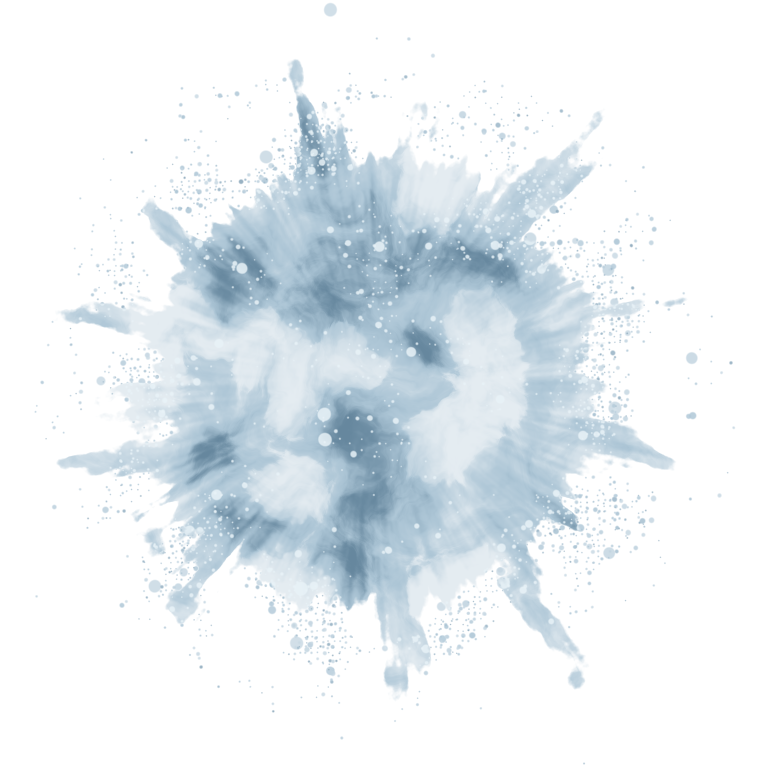
This background is drawn by a WebGL 2 fragment shader. Its source:

```glsl
#version 300 es
precision highp float;
// A burst of pale blue liquid on white: tapered jets and a ragged disc form
// the outline, soft pools of light and shade fill it, warped by gradient
// noise, and hashed grids scatter droplets over and around it.
uniform vec2 u_resolution;
out vec4 fragColor;

const vec2 CENTER = vec2(0.488, 0.5);

vec2 hash2(vec2 p) {
  vec3 q = fract(p.xyx * vec3(0.1031, 0.1030, 0.0973));
  q += dot(q, q.yzx + 33.33);
  return fract((q.xx + q.yz) * q.zy);
}

// Gradient noise, roughly -0.6 to 0.6
float corner(vec2 cell, vec2 offset) {
  float a = 6.2832 * hash2(cell).x;
  return dot(vec2(cos(a), sin(a)), offset);
}

float noise(vec2 p) {
  p += 50.0;
  vec2 i = floor(p), f = fract(p), e = vec2(1, 0);
  vec2 u = f * f * f * (f * (f * 6.0 - 15.0) + 10.0);
  return mix(mix(corner(i, f), corner(i + e, f - e), u.x),
             mix(corner(i + e.yx, f - e.yx), corner(i + 1.0, f - 1.0), u.x), u.y);
}

float fbm(vec2 p) {
  float sum = 0.0, amp = 0.6;
  for (int i = 0; i < 5; i++) {
    sum += amp * noise(p);
    p = mat2(1.6, 1.2, -1.2, 1.6) * p + 3.7;
    amp *= 0.5;
  }
  return sum;
}

// Signed distance to the disc and its jets (tip x, tip y, root width)
float splashDistance(vec2 p) {
  vec3 jets[13] = vec3[13](
    vec3(0.39, 0.91, 0.14), vec3(0.547, 0.86, 0.06), vec3(0.775, 0.845, 0.11),
    vec3(0.86, 0.62, 0.07), vec3(0.865, 0.40, 0.13), vec3(0.75, 0.125, 0.06),
    vec3(0.527, 0.09, 0.13), vec3(0.225, 0.21, 0.12), vec3(0.15, 0.28, 0.11),
    vec3(0.095, 0.39, 0.10), vec3(0.125, 0.472, 0.09), vec3(0.08, 0.61, 0.10),
    vec3(0.19, 0.72, 0.11));
  vec2 q = p - CENTER;
  float d = length(q) - 0.288;
  for (int i = 0; i < 13; i++) {
    vec2 axis = jets[i].xy - CENTER;
    float h = clamp(dot(q, axis) / dot(axis, axis), 0.0, 1.0);
    d = min(d, length(q - axis * h) - jets[i].z * (1.0 - h));
  }
  float hole = 0.027 - length((p - vec2(0.208, 0.327)) * vec2(0.8, 1.4));
  return max(d, hole);
}

// Sum of soft round pools (x, y, radius)
float pools(vec2 p, vec3 list[12]) {
  float sum = 0.0;
  for (int i = 0; i < 12; i++) {
    vec2 q = (p - list[i].xy) / list[i].z;
    sum += exp(-dot(q, q));
  }
  return sum;
}

// Droplet coverage and a random shade, from one grid of n cells
vec2 droplets(vec2 p, float n, float pixel) {
  vec2 cell = floor(p * n);
  vec2 rnd = hash2(cell + n), place = 0.3 + 0.4 * hash2(cell + n + 71.0);
  vec2 q = (cell + place) / n;
  float r = length(q - CENTER);
  float rim = 0.75 * exp(-pow((r - 0.32) / 0.065, 2.0));
  float heart = 0.3 * exp(-dot(q - vec2(0.5, 0.56), q - vec2(0.5, 0.56)) / 0.025);
  float chance = (rim + heart) * smoothstep(-0.25, 0.35, noise(q * 11.0));
  float radius = 0.08 + 0.16 * rnd.y * rnd.y;
  float blur = max(pixel * n, 0.03);
  float cover = smoothstep(blur, -blur, length(fract(p * n) - place) - radius);
  return vec2(cover * step(rnd.x, chance), rnd.y);
}

// Slate through pale blue to milk
vec3 liquid(float t) {
  vec3 c = mix(vec3(0.40, 0.53, 0.62), vec3(0.67, 0.77, 0.835), smoothstep(0.0, 0.45, t));
  return mix(c, vec3(0.895, 0.925, 0.945), smoothstep(0.35, 1.0, t));
}

void main() {
  float pixel = 1.0 / min(u_resolution.x, u_resolution.y);
  vec2 p = (gl_FragCoord.xy - 0.5 * u_resolution) * pixel + 0.5;
  vec2 q = p - CENTER;
  float r = length(q);
  vec2 dir = q / max(r, 0.001);
  vec2 swirl = vec2(fbm(p * 8.0), fbm(p * 8.0 + 19.0));
  float streak = noise(dir * 15.0 + q * 6.0 + swirl) + 0.5 * noise(dir * 34.0 + q * 9.0);

  // Ragged outline
  float d = splashDistance(p + 0.035 * swirl) + 0.045 * fbm(p * 19.0) + 0.03 * streak;
  float body = smoothstep(0.004 + pixel, -0.004 - pixel, d);

  // Pools of shade and of milky light
  vec3 shade[12] = vec3[12](
    vec3(0.30, 0.64, 0.065), vec3(0.495, 0.68, 0.07), vec3(0.625, 0.65, 0.06),
    vec3(0.436, 0.58, 0.055), vec3(0.553, 0.55, 0.035), vec3(0.456, 0.44, 0.05),
    vec3(0.50, 0.375, 0.055), vec3(0.45, 0.264, 0.065), vec3(0.716, 0.303, 0.05),
    vec3(0.28, 0.41, 0.05), vec3(0.32, 0.297, 0.05), vec3(0.40, 0.82, 0.06));
  vec3 light[12] = vec3[12](
    vec3(0.635, 0.49, 0.065), vec3(0.57, 0.42, 0.05), vec3(0.46, 0.525, 0.045),
    vec3(0.385, 0.48, 0.04), vec3(0.573, 0.755, 0.06), vec3(0.22, 0.575, 0.06),
    vec3(0.33, 0.55, 0.05), vec3(0.64, 0.57, 0.045), vec3(0.36, 0.22, 0.06),
    vec3(0.38, 0.36, 0.05), vec3(0.18, 0.47, 0.05), vec3(0.59, 0.24, 0.06));
  vec2 w = p + 0.05 * swirl;
  float grain = fbm(p * 22.0 + 2.0 * swirl);
  float milk = pools(w, light) + 0.5 * grain;
  float tone = 0.56 - 0.42 * pools(w, shade) + 0.2 * milk;
  tone += 0.18 * smoothstep(0.38, 0.52, milk) + 0.35 * grain;
  tone += 0.16 * streak * smoothstep(0.08, 0.25, r) + 0.15 * smoothstep(-0.06, 0.0, d);
  vec3 color = mix(vec3(1.0), liquid(clamp(tone, 0.0, 1.0)), body);

  // Droplets: white over the liquid, blue over the white
  for (int i = 0; i < 5; i++) {
    vec2 drop = droplets(p + 0.003 * swirl, 27.0 * pow(1.5, float(i)), pixel);
    vec3 tint = mix(liquid(0.2 + 0.5 * drop.y), vec3(0.91, 0.95, 0.97), body);
    color = mix(color, tint, drop.x * 0.85);
  }
  fragColor = vec4(color, 1.0);
}
```
